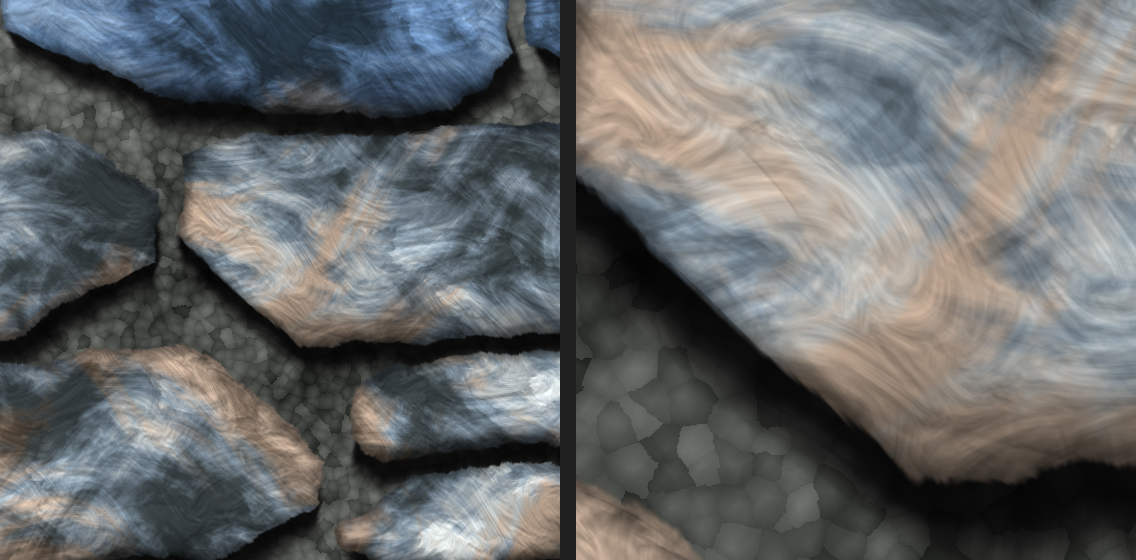
Left: the whole. Right: its middle third, enlarged.
Write a three.js fragment shader that draws this texture.

```glsl
varying vec2 vUv;

float hash(vec2 p) {
  return fract(sin(dot(p, vec2(127.1, 311.7))) * 43758.5);
}

// Warped, rotated sines summed over octaves, about -0.7 to 0.7
float layeredSines(vec2 p) {
  float sum = 0.0;
  float amplitude = 0.5;
  for (int i = 0; i < 6; i++) {
    p += 0.7 * sin(p.yx * 1.1 + float(i) * 1.7);
    sum += amplitude * sin(p.x) * sin(p.y);
    p = mat2(1.5, 1.15, -1.15, 1.5) * p + 2.3;
    amplitude *= 0.62;
  }
  return sum;
}

// Nearest distance, second distance, random value of the nearest cell
vec3 cellular(vec2 p) {
  vec2 cell = floor(p);
  vec3 result = vec3(9.0, 9.0, 0.0);
  for (int y = -1; y <= 1; y++) {
    for (int x = -1; x <= 1; x++) {
      vec2 id = cell + vec2(x, y);
      vec2 seed = id + vec2(hash(id), hash(id + 37.3));
      float d = distance(p, seed);
      if (d < result.x) result = vec3(d, result.x, hash(id + 11.9));
      else result.y = min(result.y, d);
    }
  }
  return result;
}

// Staggered courses of corner-cut blocks: signed distance, local xy, random value
vec4 stone(vec2 p) {
  vec2 size = vec2(0.94, 0.41);
  float row = floor((p.y + 0.03) / size.y);
  float x = p.x - 0.6 + 0.3 * row;
  float column = floor(x / size.x);
  vec2 q = vec2(x, p.y + 0.03) - size * vec2(column, row);
  float slab = 0.0;
  if (mod(column + 2.0 * row, 7.0) < 0.5) {
    size.y *= 0.5;
    slab = floor(q.y / size.y);
    q.y -= slab * size.y;
  }
  vec2 id = vec2(column, row * 2.0 + slab);
  vec2 extent = size * 0.5 - vec2(0.018, 0.016);
  q -= size * 0.5;
  vec2 box = abs(q) - extent;
  float d = max(box.x, box.y);
  for (int i = 0; i < 4; i++) {
    vec2 corner = vec2(mod(float(i), 2.0), floor(float(i) / 2.0)) * 2.0 - 1.0;
    float random = hash(id * 3.1 + corner * 1.7 + 9.0);
    vec2 normal = normalize(corner * vec2(0.35 + 0.5 * random, 1.0));
    float cut = extent.y * (0.25 + 0.6 * fract(random * 7.0));
    d = max(d, dot(q, normal) - dot(extent, abs(normal)) + cut);
  }
  return vec4(d, q / extent, hash(id + 5.0));
}

vec3 mortarColor(vec2 p) {
  vec2 crumbled = p + 0.006 * vec2(layeredSines(p * 45.0), layeredSines(p * 45.0 + 8.0));
  vec3 grain = cellular(crumbled * 48.0);
  vec3 lump = cellular(crumbled * 19.0);
  float light = 0.48 + 0.35 * grain.z - 0.35 * grain.x + 0.35 * (0.6 - lump.x);
  light += 0.3 * layeredSines(p * 8.0);
  return mix(vec3(0.09, 0.10, 0.09), vec3(0.47, 0.48, 0.46), clamp(light, 0.0, 1.1));
}

vec3 stoneColor(vec2 p, vec4 block) {
  vec2 q = p + block.w * 7.0;
  vec2 along = mat2(0.94, 0.34, -0.34, 0.94) * q;
  float tone = layeredSines(q * 8.0);
  float streak = layeredSines(along * vec2(13.0, 30.0));
  float grain = layeredSines(q * 55.0);
  float upper = smoothstep(0.74, 0.84, p.y);

  // Slate, pale veils and iron stains
  float value = tone + 0.55 * streak + 0.2 * grain + 0.12 - 0.12 * upper;
  vec3 color = mix(vec3(0.19, 0.22, 0.23), vec3(0.42, 0.48, 0.53), smoothstep(-0.6, 0.3, value));
  color = mix(color, vec3(0.68, 0.70, 0.70), smoothstep(0.05, 0.85, value));
  float stain = layeredSines(q * 5.0 + 14.0) + 0.15 * streak - 0.35 * upper;
  vec3 rust = mix(vec3(0.32, 0.25, 0.19), vec3(0.68, 0.57, 0.48), smoothstep(-0.6, 0.6, value));
  color = mix(color, rust, 0.8 * smoothstep(-0.05, 0.4, stain));
  color = mix(color, color * vec3(0.78, 0.92, 1.1), upper);

  // Broken facets and relief lit from the upper left
  vec3 facet = cellular(along * vec2(6.0, 11.0) + 0.5 * tone + 0.25 * streak);
  float seam = smoothstep(0.0, 0.16, facet.y - facet.x);
  vec2 reliefScale = vec2(17.0, 25.0);
  float relief = layeredSines(along * reliefScale)
    - layeredSines((along + vec2(-0.003, 0.005)) * reliefScale);
  color *= 1.0 + 0.28 * (facet.z - 0.5) * seam - 0.1 * (1.0 - seam);
  color *= 1.0 + clamp(0.5 * relief, -0.28, 0.28);

  // Rounded rim and shaded underside
  color *= mix(0.62, 1.0, smoothstep(0.0, 0.025, -block.x));
  color *= mix(0.55, 1.06, smoothstep(-1.05, -0.45, block.z));
  return color * (1.12 - 0.14 * p.y);
}

void main() {
  vec2 p = vUv;
  vec2 rough = p + 0.016 * vec2(layeredSines(p * 14.0), layeredSines(p * 14.0 + 5.0));
  rough += 0.014 * vec2(sin(p.y * 13.0 + 1.0), sin(p.x * 9.0 + 2.0));
  vec4 block = stone(rough);

  // Shadow cast down into the joints
  float shadow = 0.0;
  for (int i = 1; i <= 6; i++) {
    float above = stone(rough + vec2(-0.002, 0.012) * float(i)).x;
    shadow += (1.0 - smoothstep(-0.012, 0.010, above)) / 6.0;
  }
  vec3 joint = mortarColor(p) * (1.0 - 0.88 * smoothstep(0.0, 0.85, shadow));

  float coverage = 1.0 - smoothstep(-0.003, 0.003, block.x);
  gl_FragColor = vec4(mix(joint, stoneColor(p, block), coverage), 1.0);
}
```
